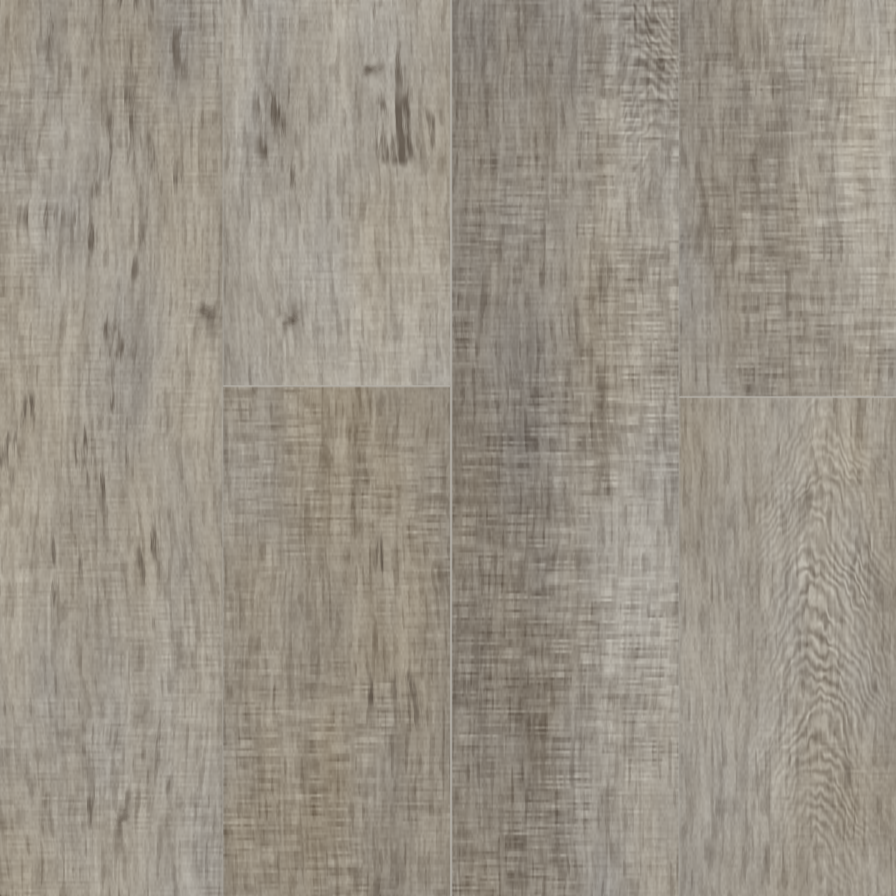
A WebGL 1 fragment shader for this texture:

```glsl
precision highp float;
// Weathered oak floor: four columns of upright planks with saw marks, knots and pale seams.
uniform vec2 u_resolution;

#define PLANK_WIDTH 0.2545
#define FIRST_SEAM 0.249
#define SEAM_HALF_WIDTH 0.0013
#define GRAIN_CONTRAST 0.54
#define SAW_CONTRAST 0.66
#define RING_DENSITY 58.0
#define DARK_WOOD vec3(0.455, 0.422, 0.382)
#define LIGHT_WOOD vec3(0.700, 0.678, 0.636)
#define SEAM_COLOR vec3(0.700, 0.685, 0.655)
#define KNOT_COLOR vec3(0.330, 0.290, 0.250)

float hash(vec2 p) {
  vec3 q = fract(vec3(p.xyx) * 0.1031);
  q += dot(q, q.yzx + 33.33);
  return fract((q.x + q.y) * q.z);
}

float noise(vec2 p) {
  vec2 i = floor(p), f = fract(p);
  f = f * f * (3.0 - 2.0 * f);
  return mix(mix(hash(i), hash(i + vec2(1.0, 0.0)), f.x),
             mix(hash(i + vec2(0.0, 1.0)), hash(i + vec2(1.0)), f.x), f.y);
}

float fbm(vec2 p) {
  float sum = 0.0, amp = 0.5;
  for (int i = 0; i < 4; i++) {
    sum += amp * noise(p);
    p = p * 2.03 + 17.3;
    amp *= 0.5;
  }
  return sum / 0.9375;
}

// Nested arches of flat-sawn growth rings, fading out from the center
float cathedral(vec2 p, vec2 center, vec2 size) {
  vec2 d = p - center;
  float fade = exp(-dot(d / size, d / size));
  d.x += 0.07 * (fbm(p * vec2(4.0, 6.0)) - 0.5);
  float arch = d.y + 2.0 * sqrt(d.x * d.x + 0.0003);
  float ring = arch * RING_DENSITY + 2.6 * fbm(p * vec2(22.0, 14.0))
             + 0.7 * noise(p * vec2(190.0, 70.0));
  return fade * sin(6.2832 * ring) * (0.4 + 1.2 * noise(p * vec2(60.0, 30.0)));
}

// Style of a plank: x = tone, y = saw mark strength, z = warmth
vec3 plankStyle(float column, float upper) {
  if (column < 0.5) return vec3(0.64, 0.45, 0.15);
  if (column < 1.5) return mix(vec3(0.47, 0.80, 0.50), vec3(0.79, 0.35, 0.15), upper);
  if (column < 2.5) return vec3(0.53, 0.95, -0.05);
  return mix(vec3(0.66, 0.25, 0.15), vec3(0.64, 0.85, -0.05), upper);
}

void main() {
  vec2 p = gl_FragCoord.xy / u_resolution;
  float pixel = 1.0 / min(u_resolution.x, u_resolution.y);

  // Plank layout: only the second and fourth columns have a cross joint
  float across = (p.x - FIRST_SEAM) / PLANK_WIDTH;
  float column = floor(across) + 1.0;
  float jointed = mod(column, 2.0);
  float jointY = 0.575 - 0.006 * column;
  float upper = jointed * step(jointY, p.y);
  vec3 style = plankStyle(column, upper);
  vec2 q = p + vec2(3.7, 5.3) * (column + 4.0 * upper);

  // Slow drift of tone and hue; sawn planks on the right darken to the left
  float broad = fbm(q * vec2(9.0, 3.0)) - 0.5;
  float hue = fbm(q * vec2(14.0, 5.0) + 40.0) - 0.5;
  float leftShade = step(1.5, column) * max(upper, 3.0 - column);
  float tone = style.x + 0.40 * broad;
  tone += leftShade * 0.28 * (smoothstep(0.1, 0.9, fract(across) + 0.5 * broad) - 0.5);

  // Upright grain: wide streaks, fine fibers, short dark pores and speckle
  vec2 g = q + vec2(0.012 * noise(q * vec2(5.0, 4.0)) + 0.003 * noise(q * 24.0), 0.0);
  float streak = fbm(g * vec2(55.0, 5.0)) - 0.5;
  float fiber = noise(g * vec2(330.0, 34.0)) - 0.5;
  float speckle = noise(g * vec2(480.0, 210.0)) - 0.5;
  float pore = smoothstep(0.62, 0.90, noise(g * vec2(260.0, 38.0) + 9.0));
  tone += GRAIN_CONTRAST * (0.70 * streak + 0.62 * fiber + 0.36 * speckle) - 0.24 * pore + 0.03;

  // Crosswise saw marks in broken patches
  float patches = smoothstep(0.35, 0.65, fbm(q * vec2(9.0, 8.0) + 70.0));
  float saw = 0.75 * noise(q * vec2(38.0, 330.0)) + 0.25 * noise(q * vec2(70.0, 130.0)) - 0.5;
  float weave = 0.3 + 1.5 * noise(g * vec2(250.0, 45.0) + 5.0);
  tone += SAW_CONTRAST * style.y * (0.3 + 0.7 * patches) * saw * weave;

  // Flat-sawn figure in the last lower plank and the top of the third
  float lastLower = step(2.5, column) * (1.0 - upper);
  float third = step(1.5, column) * step(column, 2.5);
  tone += 0.26 * lastLower * cathedral(p, vec2(0.920, 0.29), vec2(0.060, 0.25));
  tone += 0.22 * third * cathedral(p, vec2(0.722, 0.94), vec2(0.032, 0.12));

  vec3 color = mix(DARK_WOOD, LIGHT_WOOD, clamp(tone, -0.25, 1.2));
  color += vec3(0.018, 0.002, -0.028) * (style.z + 1.5 * hue);

  // Sparse ragged cracks, mostly in the left two columns
  float crackZone = smoothstep(0.56, 0.72, fbm(q * vec2(16.0, 8.0) + 21.0));
  float crack = smoothstep(0.55, 0.80, fbm(g * vec2(110.0, 16.0) + 31.0));
  color = mix(color, KNOT_COLOR, 0.75 * crack * crackZone * mix(1.0, 0.4, step(1.5, column)));

  // Knots climbing from the first column to the second
  for (int i = 0; i < 4; i++) {
    float n = float(i);
    vec2 d = p - vec2(0.140 + 0.091 * n, 0.09 + 0.277 * n + 0.285 * max(0.0, 1.0 - abs(n - 1.0)));
    d += 0.016 * (vec2(fbm(p * 70.0 + n), fbm(p * 70.0 + n + 50.0)) - 0.5);
    float core = exp(-dot(d, d) / 0.00004);
    float halo = exp(-dot(d * vec2(75.0, 32.0), d * vec2(75.0, 32.0)));
    float ragged = smoothstep(0.35, 0.75, noise(g * vec2(160.0, 45.0)));
    float here = step(abs(column - step(1.5, n)), 0.1);
    color = mix(color, KNOT_COLOR, here * min(0.55 * core + 0.5 * halo * ragged, 0.8));
  }

  // Pale seams; the middle upright one is the brightest
  float seamIndex = floor(across + 0.5);
  vec2 gap = vec2(abs(across - seamIndex) * PLANK_WIDTH, abs(p.y - jointY));
  vec2 line = 1.0 - smoothstep(SEAM_HALF_WIDTH - 0.7 * pixel, SEAM_HALF_WIDTH + 0.7 * pixel, gap);
  line *= vec2(seamIndex == 1.0 ? 0.85 : 0.35, 0.7 * jointed);
  color *= 1.0 - 0.08 * exp(-gap.x / 0.003);
  gl_FragColor = vec4(mix(color, SEAM_COLOR, max(line.x, line.y)), 1.0);
}
```
